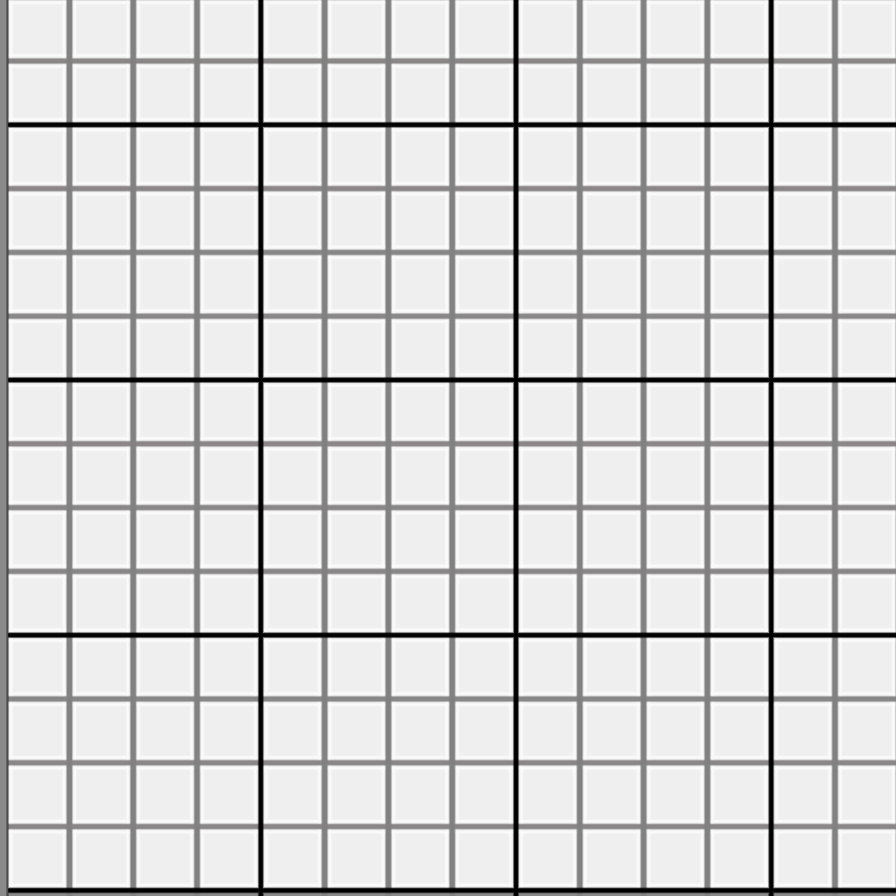
This pattern is drawn by a Shadertoy shader. Its source:

```glsl
// Ruled grid paper: soft grey minor lines, with every fourth line black.
// Each axis gets the distance to its nearest line; pale halos edge the lines,
// and a grey margin runs along the left and bottom sides.

const float PITCH = 0.0712;        // spacing of neighbouring lines
const float MAJOR_EVERY = 4.0;     // minor steps per black line
const vec2 ORIGIN = vec2(0.0063);  // position of line zero
const vec2 MINOR_HALF = vec2(0.0033, 0.0030);
const float MAJOR_HALF = 0.0028;
const float SOFTNESS = 0.0014;     // half width of the blurred line edge
const float HALO_OFFSET = 0.0062;
const float HALO_WIDTH = 0.0017;
const float HALO_STRENGTH = 0.8;
const float MARGIN_EDGE = 0.0082;
const float MARGIN_RULE_HALF = 0.0010;

const vec3 PAPER = vec3(0.937);
const vec3 HALO = vec3(0.995);
const vec3 MINOR_V = vec3(0.505);
const vec3 MINOR_H = vec3(0.530);
const vec3 MAJOR = vec3(0.005);
const vec3 MARGIN = vec3(0.540);
const vec3 MARGIN_RULE = vec3(0.300);
const vec3 WARM_TINT = vec3(0.020, -0.005, -0.003);

float hash(float n) {
    return fract(sin(n * 12.9898) * 43758.5453);
}

// Coverage of a line of the given half width at distance d
float stroke(float d, float halfWidth, float soft) {
    return 1.0 - smoothstep(halfWidth - soft, halfWidth + soft, d);
}

// Pale fringe that runs beside a line
float halo(float d) {
    float t = (d - HALO_OFFSET) / HALO_WIDTH;
    return exp(-t * t);
}

void mainImage(out vec4 fragColor, in vec2 fragCoord) {
    vec2 p = fragCoord / iResolution.xy;
    float pixel = 1.0 / min(iResolution.x, iResolution.y);
    float soft = max(SOFTNESS, 0.6 * pixel);

    // Nearest line on each axis: index, distance and kind
    vec2 gridPos = (p - ORIGIN) / PITCH;
    vec2 index = floor(gridPos + 0.5);
    vec2 dist = abs(gridPos - index) * PITCH;
    vec2 isMajor = 1.0 - step(0.5, mod(index + 0.25, MAJOR_EVERY));

    // Paper and halos
    float fringe = max(halo(dist.x), halo(dist.y));
    vec3 color = mix(PAPER, HALO, HALO_STRENGTH * fringe);

    // Bottom margin, below line zero
    color = mix(color, MARGIN, 1.0 - smoothstep(-soft, soft, p.y - ORIGIN.y));

    // Minor lines, with a faint warm shift that varies by row
    vec3 rowColor = MINOR_H + WARM_TINT * hash(index.y + 3.0);
    float minorH = stroke(dist.y, MINOR_HALF.y, soft) * (1.0 - isMajor.y);
    float minorV = stroke(dist.x, MINOR_HALF.x, soft) * (1.0 - isMajor.x);
    color = mix(color, rowColor, minorH);
    color = mix(color, MINOR_V, minorV);

    // Major lines on top
    float majorH = stroke(dist.y, MAJOR_HALF, soft) * isMajor.y;
    float majorV = stroke(dist.x, MAJOR_HALF, soft) * isMajor.x;
    color = mix(color, MAJOR, max(majorH, majorV));

    // Left margin covers the grid and ends in a thin dark rule
    float edge = p.x - MARGIN_EDGE;
    color = mix(color, MARGIN, 1.0 - smoothstep(-pixel, pixel, edge));
    color = mix(color, MARGIN_RULE, stroke(abs(edge), MARGIN_RULE_HALF, 0.6 * pixel));

    fragColor = vec4(color, 1.0);
}
```
